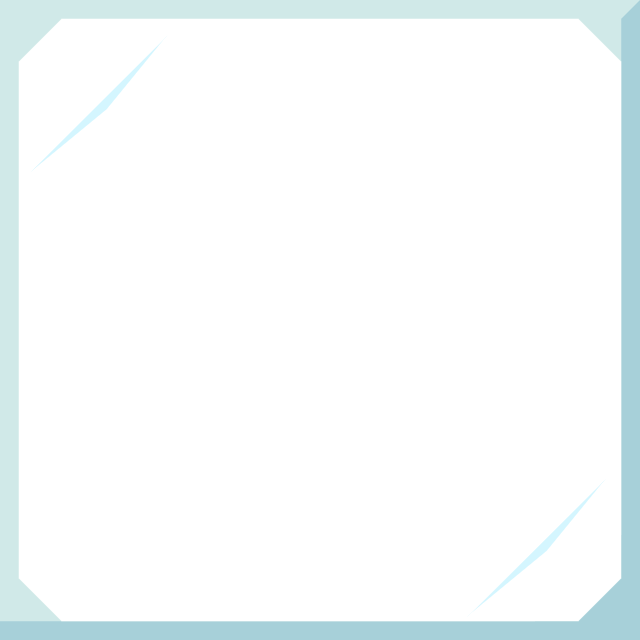
This background is drawn by a three.js fragment shader. Its source:

```glsl
#define BORDER 0.0293
#define CHAMFER 0.0671
#define GLINT_STEP vec2(0.6875, -0.6901)
#define GLINT_TOP vec2(0.2545, 0.9368)
#define GLINT_LOW vec2(0.0508, 0.7340)
#define GLINT_BELLY vec2(0.1667, 0.8294)
#define PANEL_COLOR vec3(1.0)
#define LIGHT_COLOR vec3(0.816, 0.914, 0.910)
#define SHADE_COLOR vec3(0.655, 0.816, 0.851)
#define GLINT_COLOR vec3(0.831, 0.965, 1.0)

varying vec2 vUv;

// Coverage of a shape from its signed distance, negative inside
float cover(float dist, float pixel) {
  return clamp(0.5 - dist / pixel, 0.0, 1.0);
}

// Centred square with its corners cut at 45 degrees
float chamferedSquare(vec2 p, float halfSize, float cut) {
  vec2 q = abs(p);
  float sides = max(q.x, q.y) - halfSize;
  float corners = (q.x + q.y - 2.0 * halfSize + cut) * 0.70711;
  return max(sides, corners);
}

// Distance to the line from a to b, positive on its right
float edge(vec2 p, vec2 a, vec2 b) {
  vec2 along = normalize(b - a);
  return dot(p - a, vec2(along.y, -along.x));
}

// Counterclockwise triangle
float triangle(vec2 p, vec2 a, vec2 b, vec2 c) {
  return max(edge(p, a, b), max(edge(p, b, c), edge(p, c, a)));
}

void main() {
  vec2 p = vUv;
  float pixel = max(fwidth(p.x), 0.0001);

  // Frame: light top and left, shaded right, bottom and lower right corner
  float diagonal = (p.y - p.x) * 0.70711;
  float rightSide = max(1.0 - BORDER - p.x, diagonal);
  float lowerCorner = diagonal + 0.57;
  float shade = min(min(rightSide, p.y - BORDER), lowerCorner);
  vec3 color = mix(LIGHT_COLOR, SHADE_COLOR, cover(shade, pixel));

  // Panel
  float panel = chamferedSquare(p - 0.5, 0.5 - BORDER, CHAMFER);
  color = mix(color, PANEL_COLOR, cover(panel, pixel));

  // Glints in opposite corners
  for (int i = 0; i < 2; i++) {
    vec2 q = p - float(i) * GLINT_STEP;
    float glint = triangle(q, GLINT_TOP, GLINT_LOW, GLINT_BELLY);
    color = mix(color, GLINT_COLOR, cover(glint, pixel));
  }

  gl_FragColor = vec4(color, 1.0);
}
```
